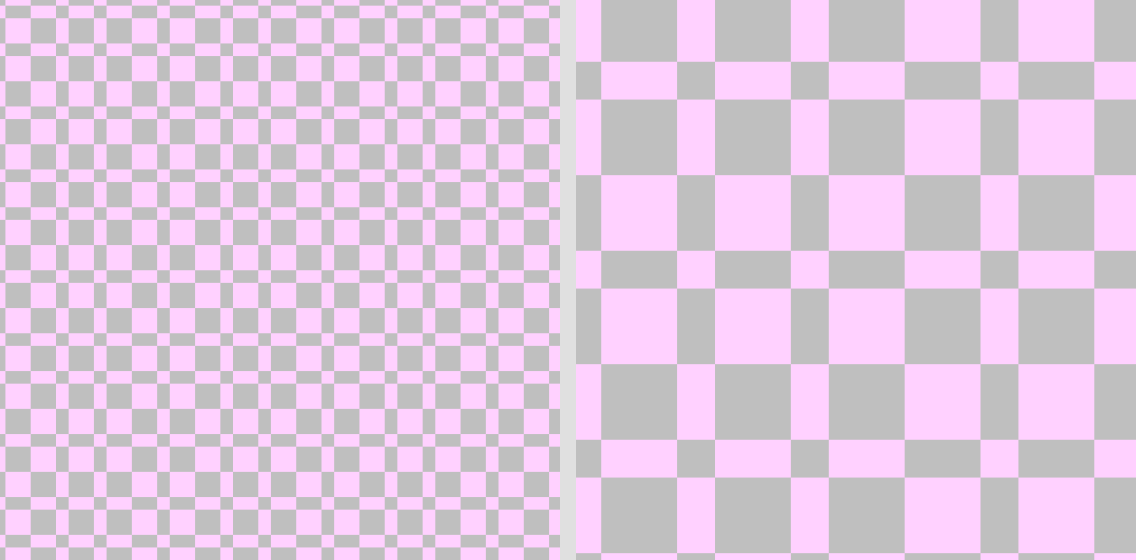
Left, the full canvas; right, a detail of the centre.
Write a WebGL 1 fragment shader that draws this pattern.

```glsl
precision highp float;
// Two-colour check woven from wide and narrow stripes on both axes.
// Stripe edges fall at floor(k * 13 / 8) units, so eight stripes of one or
// two units fill each 13-unit period; the axis parities multiply to a check.

uniform vec2 u_resolution;

#define GREY vec3(0.75, 0.75, 0.75)
#define PINK vec3(1.0, 0.82, 1.0)
#define PERIOD vec2(0.2935, 0.2925)   // size of one repeat, in canvas widths
#define ORIGIN vec2(0.1, 0.0101)      // start of a repeat, from the top left
#define UNITS 13.0                    // units per repeat
#define STRIPES 8.0                   // stripes per repeat

// +1 or -1 for the stripe that covers each whole unit; the half keeps
// ceil() clear of rounding error at exact multiples.
vec2 stripeSign(vec2 unit) {
  vec2 stripe = ceil((STRIPES * (unit + 1.0) - 0.5) / UNITS) - 1.0;
  return 1.0 - 2.0 * mod(stripe, 2.0);
}

// Stripe sign blended across the nearest unit boundary over one pixel.
vec2 smoothStripes(vec2 pos, vec2 pixel) {
  vec2 edge = floor(pos + 0.5);
  vec2 blend = clamp((pos - edge) / pixel + 0.5, 0.0, 1.0);
  return mix(stripeSign(edge - 1.0), stripeSign(edge), blend);
}

void main() {
  vec2 uv = gl_FragCoord.xy / u_resolution;
  uv.y = 1.0 - uv.y;

  // Canvas position and pixel size in stripe units
  vec2 scale = UNITS / PERIOD;
  vec2 stripes = smoothStripes((uv - ORIGIN) * scale, scale / u_resolution);

  // Equal signs give grey, opposite signs give pink
  float grey = 0.5 + 0.5 * stripes.x * stripes.y;
  gl_FragColor = vec4(mix(PINK, GREY, grey), 1.0);
}
```
